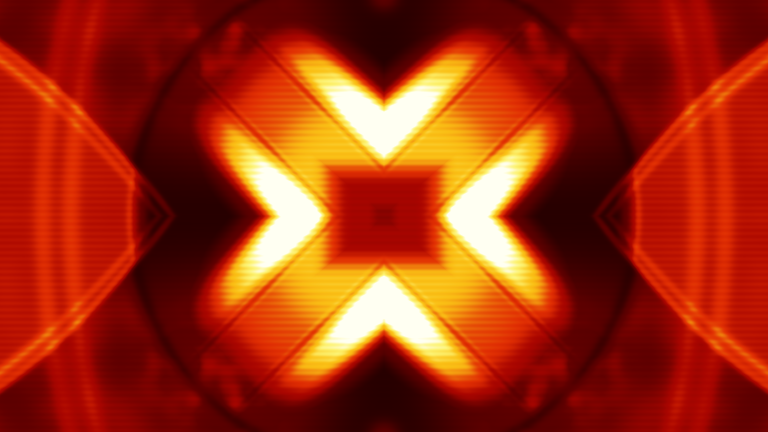
A Shadertoy shader for this background:

```glsl
const float TAU = 6.2831853;

vec2 hashGradient(vec2 cell) {
    float a = fract(sin(dot(cell, vec2(127.1, 311.7))) * 4375.85) * TAU;
    return vec2(cos(a), sin(a));
}

float gradientNoise(vec2 p) {
    vec2 i = floor(p), f = fract(p);
    vec2 u = f * f * f * (f * (f * 6.0 - 15.0) + 10.0);
    vec2 e = vec2(1.0, 0.0);
    float a = dot(hashGradient(i), f);
    float b = dot(hashGradient(i + e.xy), f - e.xy);
    float c = dot(hashGradient(i + e.yx), f - e.yx);
    float d = dot(hashGradient(i + e.xx), f - e.xx);
    return mix(mix(a, b, u.x), mix(c, d, u.x), u.y);
}

float fractalNoise(vec2 p, int octaves) {
    float sum = 0.0, amplitude = 0.6;
    for (int i = 0; i < octaves; i++) {
        sum += amplitude * gradientNoise(p);
        p = p * 2.03 + 7.1;
        amplitude *= 0.5;
    }
    return sum;
}

// Soft line around the zero of a distance
float glowLine(float dist, float width) {
    float x = dist / width;
    return exp(-x * x);
}

// Heat from 0 to 1: ember, red, orange, yellow, white
vec3 heatColor(float heat) {
    vec3 c = mix(vec3(0.13, 0.0, 0.0), vec3(0.36, 0.0, 0.0), smoothstep(0.0, 0.2, heat));
    c = mix(c, vec3(0.66, 0.02, 0.0), smoothstep(0.18, 0.38, heat));
    c = mix(c, vec3(0.88, 0.18, 0.01), smoothstep(0.36, 0.53, heat));
    c = mix(c, vec3(0.98, 0.75, 0.08), smoothstep(0.5, 0.74, heat));
    c = mix(c, vec3(0.99, 0.95, 0.44), smoothstep(0.72, 0.87, heat));
    return mix(c, vec3(1.0, 1.0, 0.95), smoothstep(0.84, 0.97, heat));
}

// Dim surroundings with a dark ring
float backgroundHeat(vec2 q, float radius, float ringRadius) {
    float diagonal = 2.0 * q.x * q.y / max(radius * radius, 0.001);
    float mottle = fractalNoise(q * 12.0, 2);
    float inside = 0.04 + 0.23 * diagonal * diagonal;
    float outside = 0.25 + 0.2 * fractalNoise(q * 5.0 + 3.0, 2);
    float heat = mix(inside, outside, smoothstep(ringRadius - 0.03, ringRadius + 0.05, radius));
    float patchMask = glowLine(radius - 0.55, 0.09) * smoothstep(0.65, 0.95, diagonal);
    heat += 0.4 * patchMask * max(mottle, -0.1);
    heat += 0.15 * glowLine(length(q - vec2(0.0, 0.51)), 0.035);
    return heat * (1.0 - 0.5 * glowLine(radius - ringRadius, 0.017));
}

// Four chevrons joined into a glowing cross
float crossHeat(vec2 q, float radius) {
    float d = abs(q.x - q.y);
    float profile = mix(0.74, 1.17, smoothstep(0.11, 0.165, d));
    profile *= 1.0 - smoothstep(0.205, 0.3, d);
    profile += 0.32 * (1.0 - smoothstep(0.26, 0.39, d)) * smoothstep(0.2, 0.28, d);
    float halo = 0.12 * (1.0 - smoothstep(0.15, 0.33, d)) * smoothstep(0.3, 0.42, radius);
    return profile * (1.0 - smoothstep(0.2, 0.56, radius))
        + halo * (1.0 - smoothstep(0.4, 0.62, radius));
}

// Paired straight seams along the arms
float seamHeat(vec2 q, float radius) {
    float d = abs(q.x - q.y);
    float seams = glowLine(d - 0.12, 0.007) + 0.6 * glowLine(d - 0.092, 0.007);
    seams -= 1.1 * glowLine(d - 0.106, 0.007);
    return 0.05 * seams * (1.0 - smoothstep(0.35, 0.62, radius));
}

// Pointed side panels; positive distance lies inside
float panelDistance(vec2 q, float tip) {
    float t = q.x - tip;
    return 0.65 * (1.28 * t - 0.68 * t * t - q.y);
}

float panelLines(vec2 q, float side) {
    float inside = smoothstep(-0.01, 0.02, side);
    float bow = q.x + 0.25 * q.y * q.y;
    float lines = 0.14 * glowLine(side - 0.004, 0.009) + 0.08 * glowLine(side - 0.03, 0.009);
    lines += 0.09 * inside * glowLine(length(q) - 0.588, 0.009);
    lines += 0.1 * glowLine(bow - 0.725, 0.022);
    lines += 0.09 * glowLine(bow - 0.79, 0.022);
    float arch = q.y - 0.28 - 0.8 * (q.x - 0.785);
    return lines + 0.08 * inside * glowLine(arch, 0.02) * smoothstep(0.76, 0.81, q.x);
}

void mainImage(out vec4 fragColor, in vec2 fragCoord) {
    vec2 p = (fragCoord - 0.5 * iResolution.xy) / iResolution.y;
    vec2 q = abs(p);
    float radius = length(q);

    float heat = backgroundHeat(q, radius, 0.585);

    // Side panels
    float side = panelDistance(q, 0.484);
    float fill = smoothstep(-0.008, 0.015, side) * smoothstep(0.53, 0.6, q.x);
    heat = mix(heat, 0.42 + 0.04 * fractalNoise(q * 7.0, 2), fill);
    heat += panelLines(q, side) * smoothstep(0.44, 0.52, q.x);

    // Cross and seams
    heat = max(heat, crossHeat(q, radius) + 0.45 * heat * smoothstep(0.25, 0.45, radius));
    heat += seamHeat(q, radius);

    // Dark core with soft edges
    float box = max(q.x * 0.87, q.y);
    float core = 0.35 - 0.06 * (1.0 - smoothstep(0.01, 0.04, max(q.x, q.y)));
    heat = mix(core, heat, smoothstep(0.06, 0.15, box));

    // Scan lines
    heat *= 1.0 + 0.026 * sin(TAU * 68.0 * p.y);
    fragColor = vec4(heatColor(heat), 1.0);
}
```
